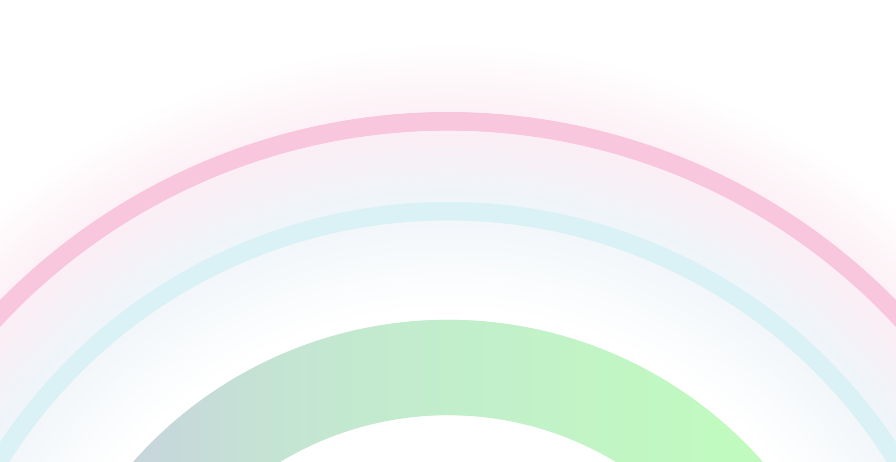
This background is drawn by a Shadertoy shader. Its source:

```glsl
// Pastel rainbow: three concentric arcs rising from a centre below the canvas,
// over a soft radial glow on white. Distances to the centre give the rings,
// and chained linear ramps give the glow. Lengths are in canvas heights.

#define CENTER_Y -0.601
#define PINK_RING vec2(1.3384, 0.0202)
#define BLUE_RING vec2(1.1439, 0.0202)
#define GREEN_RING vec2(0.8056, 0.1035)
#define GLOW_INNER 0.925
#define GLOW_BLUE 1.180
#define GLOW_PINK 1.325
#define GLOW_OUTER 1.508

const vec3 WHITE = vec3(1.0);
const vec3 PINK = vec3(0.973, 0.776, 0.867);
const vec3 BLUE = vec3(0.855, 0.945, 0.961);
const vec3 PINK_GLOW = vec3(0.988, 0.932, 0.957);
const vec3 BLUE_GLOW = vec3(0.937, 0.959, 0.976);
const vec3 GREY_GREEN = vec3(0.780, 0.840, 0.860);
const vec3 SOFT_GREEN = vec3(0.769, 0.898, 0.824);
const vec3 MID_GREEN = vec3(0.761, 0.933, 0.800);
const vec3 LIME_GREEN = vec3(0.757, 0.980, 0.749);

float ramp(float start, float end, float x) {
    return clamp((x - start) / (end - start), 0.0, 1.0);
}

// Coverage of a ring given as (middle radius, half width)
float ringMask(float radius, vec2 ring, float pixel) {
    float edge = abs(radius - ring.x) - ring.y;
    return 1.0 - smoothstep(-0.5 * pixel, 0.5 * pixel, edge);
}

// White, then blue, then pink, then white, going outward
vec3 glowColor(float radius) {
    vec3 color = mix(WHITE, BLUE_GLOW, ramp(GLOW_INNER, GLOW_BLUE, radius));
    color = mix(color, PINK_GLOW, ramp(GLOW_BLUE, GLOW_PINK, radius));
    return mix(color, WHITE, ramp(GLOW_PINK, GLOW_OUTER, radius));
}

// Horizontal gradient of the green arc
vec3 greenColor(float x) {
    vec3 color = mix(GREY_GREEN, SOFT_GREEN, ramp(-0.65, -0.34, x));
    color = mix(color, MID_GREEN, ramp(-0.34, 0.0, x));
    return mix(color, LIME_GREEN, ramp(0.0, 0.60, x));
}

void mainImage(out vec4 fragColor, in vec2 fragCoord) {
    float pixel = 1.0 / iResolution.y;
    vec2 p = vec2(fragCoord.x - 0.5 * iResolution.x, fragCoord.y) * pixel;
    float radius = length(p - vec2(0.0, CENTER_Y));

    vec3 color = glowColor(radius);
    color = mix(color, PINK, ringMask(radius, PINK_RING, pixel));
    color = mix(color, BLUE, ringMask(radius, BLUE_RING, pixel));
    color = mix(color, greenColor(p.x), ringMask(radius, GREEN_RING, pixel));

    fragColor = vec4(color, 1.0);
}
```
